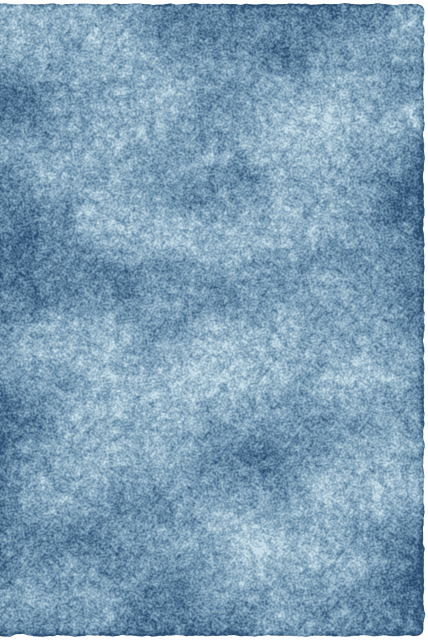
A Shadertoy shader for this texture:

```glsl
// A sheet of mottled blue paper with a worn, slightly torn border on white.
// Broad gradient-noise clouds, puffy clumps and fine grain add up to one tone,
// which a three-stop blue ramp turns into colour; a rounded box cuts the sheet.

vec2 gradientAt(vec2 cell) {
    vec3 h = fract(vec3(cell.xyx) * vec3(0.1031, 0.1030, 0.0973));
    h += dot(h, h.yzx + 33.33);
    float angle = 6.2832 * fract((h.x + h.y) * h.z);
    return vec2(cos(angle), sin(angle));
}

float gradientNoise(vec2 p) {
    vec2 i = floor(p), f = fract(p);
    vec2 u = f * f * f * (f * (f * 6.0 - 15.0) + 10.0);
    vec2 e = vec2(0.0, 1.0);
    float low  = mix(dot(gradientAt(i), f), dot(gradientAt(i + e.yx), f - e.yx), u.x);
    float high = mix(dot(gradientAt(i + e.xy), f - e.xy), dot(gradientAt(i + 1.0), f - 1.0), u.x);
    return mix(low, high, u.y);
}

// Each octave is rotated to hide the lattice.
const mat2 TURN = mat2(0.8, 0.6, -0.6, 0.8);

float fbm(vec2 p, int octaves, float gain) {
    float sum = 0.0, amp = 1.0;
    for (int i = 0; i < octaves; i++) {
        sum += amp * gradientNoise(p);
        p = TURN * p * 2.03 + 17.3;
        amp *= gain;
    }
    return sum;
}

// Folded noise: rounded pale clumps parted by thin dark creases.
float puffs(vec2 p) {
    float sum = 0.0, amp = 1.0;
    for (int i = 0; i < 3; i++) {
        sum += amp * (abs(gradientNoise(p)) - 0.16);
        p = TURN * p * 1.9 + 9.1;
        amp *= 0.8;
    }
    return sum;
}

// Positive inside the sheet; the left side runs off the canvas.
float sheetDepth(vec2 p, float width) {
    vec2 lo = vec2(-0.1, 0.0065), hi = vec2(width - 0.0065, 0.9935);
    vec2 q = abs(p - 0.5 * (lo + hi)) - 0.5 * (hi - lo) + 0.012;
    float depth = 0.012 - length(max(q, 0.0)) - min(max(q.x, q.y), 0.0);
    float nicks = smoothstep(0.3, 0.55, gradientNoise(p * 17.0 + 4.0));
    return depth + 0.0025 * fbm(p * 38.0, 3, 0.6) - 0.003 * nicks;
}

vec3 blueRamp(float tone) {
    vec3 deep = vec3(0.17, 0.31, 0.45);
    vec3 middle = vec3(0.45, 0.595, 0.70);
    vec3 pale = vec3(0.78, 0.87, 0.91);
    vec3 c = mix(deep, middle, clamp((tone - 0.17) / 0.28, 0.0, 1.0));
    return mix(c, pale, clamp((tone - 0.45) / 0.33, 0.0, 1.0));
}

void mainImage(out vec4 fragColor, in vec2 fragCoord) {
    vec2 p = fragCoord / iResolution.y;
    float width = iResolution.x / iResolution.y;
    float pixel = 1.0 / iResolution.y;

    // Soft clouds, a little wider than tall
    vec2 warp = 0.03 * vec2(fbm(p * 9.0, 2, 0.5), fbm(p * 9.0 + 31.0, 2, 0.5));
    float clouds = fbm((p + warp) * vec2(4.2, 5.2) + vec2(2.7, 8.4), 5, 0.55);
    float tone = 0.495 + 0.30 * clouds;

    // Clumps show most in the light areas; grain covers everything
    tone += (0.21 + 0.15 * clouds) * puffs(p * 38.0);
    tone += 0.11 * fbm(p * 62.0 + 5.0, 2, 0.8);
    tone += 0.23 * gradientNoise(TURN * p * 265.0);
    tone += 0.10 * gradientNoise(p * 150.0 + 60.0);

    // Worn border: broad shade, then a thin broken dark rim
    float depth = sheetDepth(p, width);
    float inside = max(depth, 0.0);
    tone -= 0.11 * exp(-min(inside, p.x + 0.01) / 0.045);
    float rimStrength = 0.22 + 0.25 * gradientNoise(p * 45.0 + 12.0);
    tone -= rimStrength * exp(-inside / 0.0035);

    float cover = smoothstep(-0.7 * pixel, 0.7 * pixel, depth);
    fragColor = vec4(mix(vec3(0.995), blueRamp(tone), cover), 1.0);
}
```
